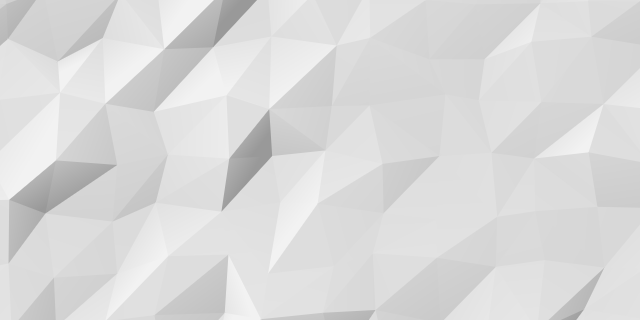
Write a Shadertoy shader that draws this background.

```glsl
const float ROWS = 5.9;                        // facet cells per canvas height
const float JITTER = 0.47;                     // below 0.5 keeps every cell convex
const vec2 FOLD_AXIS = vec2(0.76, 0.65);       // direction the creases run
const vec2 LIGHT_DIR = vec2(-0.74, 0.67);      // light from the upper left

float hash(vec2 p) {
    vec3 q = fract(vec3(p.xyx) * 0.1031);
    q += dot(q, q.yzx + 33.33);
    return fract((q.x + q.y) * q.z);
}

float cross2(vec2 a, vec2 b) {
    return a.x * b.y - a.y * b.x;
}

float cornerSlope(vec2 corner, vec2 p) {
    float angle = 6.2832 * hash(corner);
    return dot(vec2(cos(angle), sin(angle)), p - corner);
}

float gradientNoise(vec2 p) {
    vec2 i = floor(p), f = p - i;
    vec2 u = f * f * f * (f * (f * 6.0 - 15.0) + 10.0);
    float low = mix(cornerSlope(i, p), cornerSlope(i + vec2(1, 0), p), u.x);
    float high = mix(cornerSlope(i + vec2(0, 1), p), cornerSlope(i + vec2(1, 1), p), u.x);
    return mix(low, high, u.y);
}

// Diagonal folds plus crumple, fading gently to a calm area
float surfaceHeight(vec2 p) {
    vec2 across = vec2(-FOLD_AXIS.y, FOLD_AXIS.x);
    vec2 foldPos = vec2(dot(p, FOLD_AXIS) * 0.24, dot(p, across) * 0.55);
    float folds = gradientNoise(foldPos + vec2(17.3, 5.6));
    float crumple = gradientNoise(p * 1.37 + 41.7);
    float calm = 1.0 - smoothstep(0.3, 1.3, length((p - vec2(8.3, 1.3)) / vec2(2.4, 1.6)));
    float relief = mix(1.0, 0.4, calm) * (1.0 + 0.3 * gradientNoise(p * 0.3 + 8.2));
    return relief * (0.85 * folds + 1.0 * crumple);
}

// Jittered grid point: position in xy, height in z
vec3 gridVertex(vec2 id) {
    vec2 offset = vec2(hash(id + 3.7), hash(id + 71.3)) - 0.5;
    vec2 pos = id + JITTER * offset;
    return vec3(pos, surfaceHeight(pos));
}

float edgeDistance(vec2 p, vec2 a, vec2 b) {
    return cross2(normalize(b - a), p - a);
}

float facetTone(float facing, float height) {
    float shadow = max(-facing - 0.38, 0.0);
    float tone = 0.865 + 0.08 * facing - 0.13 * shadow;
    tone += 0.015 * height * (1.0 + 6.0 * abs(facing));
    return clamp(tone, 0.6, 0.95);
}

// Returns tone weighted by coverage, and the coverage itself
vec2 facet(vec2 p, vec3 a, vec3 b, vec3 c, float pixel) {
    float inside = min(edgeDistance(p, a.xy, b.xy),
                   min(edgeDistance(p, b.xy, c.xy), edgeDistance(p, c.xy, a.xy)));
    float coverage = clamp(0.5 + inside / pixel, 0.0, 1.0);
    vec3 e = b - a, f = c - a;
    vec2 slope = vec2(e.z * f.y - f.z * e.y, e.x * f.z - f.x * e.z) / cross2(e.xy, f.xy);
    float height = a.z + dot(slope, p - a.xy);
    return coverage * vec2(facetTone(-dot(slope, LIGHT_DIR), height), 1.0);
}

// Two triangles per cell, mostly split along the fold direction
vec2 cellFacets(vec2 p, vec2 id, float pixel) {
    vec3 a = gridVertex(id), b = gridVertex(id + vec2(1, 0));
    vec3 c = gridVertex(id + vec2(1, 1)), d = gridVertex(id + vec2(0, 1));
    if (hash(id + 19.1) < 0.65)
        return facet(p, a, b, c, pixel) + facet(p, a, c, d, pixel);
    return facet(p, a, b, d, pixel) + facet(p, b, c, d, pixel);
}

void mainImage(out vec4 fragColor, in vec2 fragCoord) {
    float pixel = ROWS / iResolution.y;
    vec2 p = fragCoord * pixel;
    vec2 sum = vec2(0.0);
    for (int y = -1; y <= 1; y++)
        for (int x = -1; x <= 1; x++)
            sum += cellFacets(p, floor(p) + vec2(x, y), pixel);
    fragColor = vec4(vec3(sum.x / max(sum.y, 0.001)), 1.0);
}
```
